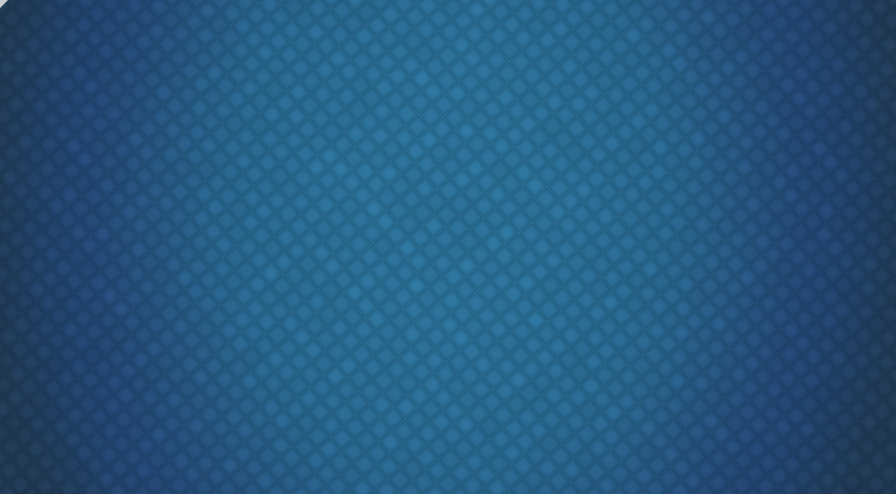
Give the GLSL for this pattern, as a WebGL 1 fragment shader.

```glsl
precision highp float;
// Quilted blue diamond lattice with soft dots, stitched grooves and a dark vignette.

uniform vec2 u_resolution;

#define CELLS 52.0          // cell sides per canvas width
#define TILT 0.70           // lattice angle in radians
#define GROOVE 0.12         // groove half width, in cells
#define THREAD 0.035        // highlight half width, in cells
#define GROOVE_DEPTH 0.19
#define THREAD_GAIN 0.19
#define DOT_RADIUS 0.40
#define DOT_GAIN 0.06
#define WEAR 0.04
#define GLOW_CENTER vec2(0.5, 0.325)
#define GLOW_SCALE vec2(1.0, 0.76)
#define CORNER_SIZE 0.009

vec2 hashGradient(vec2 cell) {
    float angle = 6.2831853 * fract(sin(dot(cell, vec2(127.1, 311.7))) * 43758.5);
    return vec2(cos(angle), sin(angle));
}

float gradientNoise(vec2 p) {
    vec2 i = floor(p);
    vec2 f = fract(p);
    vec2 w = f * f * f * (f * (f * 6.0 - 15.0) + 10.0);
    float a = dot(hashGradient(i), f);
    float b = dot(hashGradient(i + vec2(1.0, 0.0)), f - vec2(1.0, 0.0));
    float c = dot(hashGradient(i + vec2(0.0, 1.0)), f - vec2(0.0, 1.0));
    float d = dot(hashGradient(i + 1.0), f - 1.0);
    return mix(mix(a, b, w.x), mix(c, d, w.x), w.y);
}

// Blue glow fading through navy to slate at the sides
vec3 backdrop(vec2 p) {
    float r = length((p - GLOW_CENTER) * GLOW_SCALE);
    vec3 color = mix(vec3(0.16, 0.43, 0.58), vec3(0.15, 0.38, 0.535), smoothstep(0.08, 0.32, r));
    color = mix(color, vec3(0.13, 0.265, 0.44), smoothstep(0.23, 0.44, r));
    return mix(color, vec3(0.12, 0.225, 0.325), smoothstep(0.41, 0.53, r));
}

// Coverage of a line, kept constant when thinner than a pixel
float lineCoverage(float dist, float halfWidth, float pixel) {
    float w = max(halfWidth, 0.5 * pixel);
    return (1.0 - smoothstep(w - 0.5 * pixel, w + 0.5 * pixel, dist)) * halfWidth / w;
}

void main() {
    vec2 p = gl_FragCoord.xy / u_resolution.x;
    float pixel = CELLS / u_resolution.x;

    // Rotated square lattice
    float c = cos(TILT);
    float s = sin(TILT);
    vec2 q = mat2(c, -s, s, c) * (p - GLOW_CENTER) * CELLS;
    vec2 cell = floor(q);
    vec2 local = fract(q) - 0.5;
    vec2 edge = 0.5 - abs(local);

    // Dark grooves with a fine light thread along their middle
    vec2 groove = 1.0 - smoothstep(vec2(0.0), vec2(GROOVE + 0.5 * pixel), edge);
    float thread = max(lineCoverage(edge.x, THREAD, pixel), lineCoverage(edge.y, THREAD, pixel));
    float dotMask = 1.0 - smoothstep(DOT_RADIUS * 0.45, DOT_RADIUS + 0.5 * pixel, length(local));

    // Cell tint and broad uneven fading
    float tint = gradientNoise(cell * 0.73 + 0.37);
    float fading = gradientNoise(p * 9.0);
    float shade = 1.0 + WEAR * (tint + 0.4 * fading);
    shade -= GROOVE_DEPTH * max(groove.x, groove.y);
    shade += THREAD_GAIN * thread + DOT_GAIN * dotMask * (1.0 + tint);

    vec3 color = backdrop(p) * shade;
    color.r += 0.012 * dotMask;

    // Pale clipped corner at the upper left
    float top = u_resolution.y / u_resolution.x;
    float corner = p.x + top - p.y - CORNER_SIZE;
    float aa = 1.0 / u_resolution.x;
    color = mix(vec3(0.78, 0.80, 0.80), color, smoothstep(-aa, aa, corner));

    gl_FragColor = vec4(color, 1.0);
}
```
